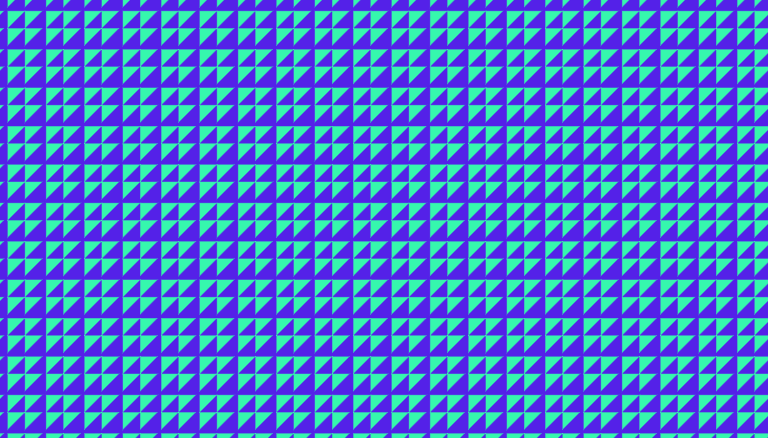
Reproduce this pattern procedurally as a Shadertoy shader.

```glsl
// Mint right triangles in two-by-two blocks, repeated over a violet ground.
#define TILES_ACROSS 20.0
#define TRIANGLE_SIZE 0.45
#define BLOCK_ORIGIN vec2(0.2, 0.22)
#define EDGE_SOFTNESS 1.3
#define GROUND_COLOR vec3(0.33, 0.13, 0.91)
#define TRIANGLE_COLOR vec3(0.21, 0.97, 0.68)

// Signed distance to a triangle filling the upper left half of a square.
float upperLeftTriangle(vec2 p, float size) {
    float legs = max(-p.x, p.y - size);
    float diagonal = (p.x - p.y) * 0.70710678;
    return max(legs, diagonal);
}

// Coverage of the four triangles in one block.
float blockCoverage(vec2 p, float blur) {
    float coverage = 0.0;
    for (int row = 0; row < 2; row++) {
        for (int column = 0; column < 2; column++) {
            vec2 corner = vec2(column, row) * TRIANGLE_SIZE;
            float d = upperLeftTriangle(p - corner, TRIANGLE_SIZE);
            coverage += clamp(0.5 - d / blur, 0.0, 1.0);
        }
    }
    return min(coverage, 1.0);
}

void mainImage(out vec4 fragColor, in vec2 fragCoord) {
    // Tile units; the same scale on both axes keeps the tiles square.
    float tilesPerPixel = TILES_ACROSS / iResolution.x;
    vec2 p = fragCoord * tilesPerPixel - BLOCK_ORIGIN;

    // Wrap in the middle of the gap so block edges blend on both sides.
    float halfGap = 0.5 - TRIANGLE_SIZE;
    vec2 local = fract(p + halfGap) - halfGap;

    float coverage = blockCoverage(local, EDGE_SOFTNESS * tilesPerPixel);
    fragColor = vec4(mix(GROUND_COLOR, TRIANGLE_COLOR, coverage), 1.0);
}
```
